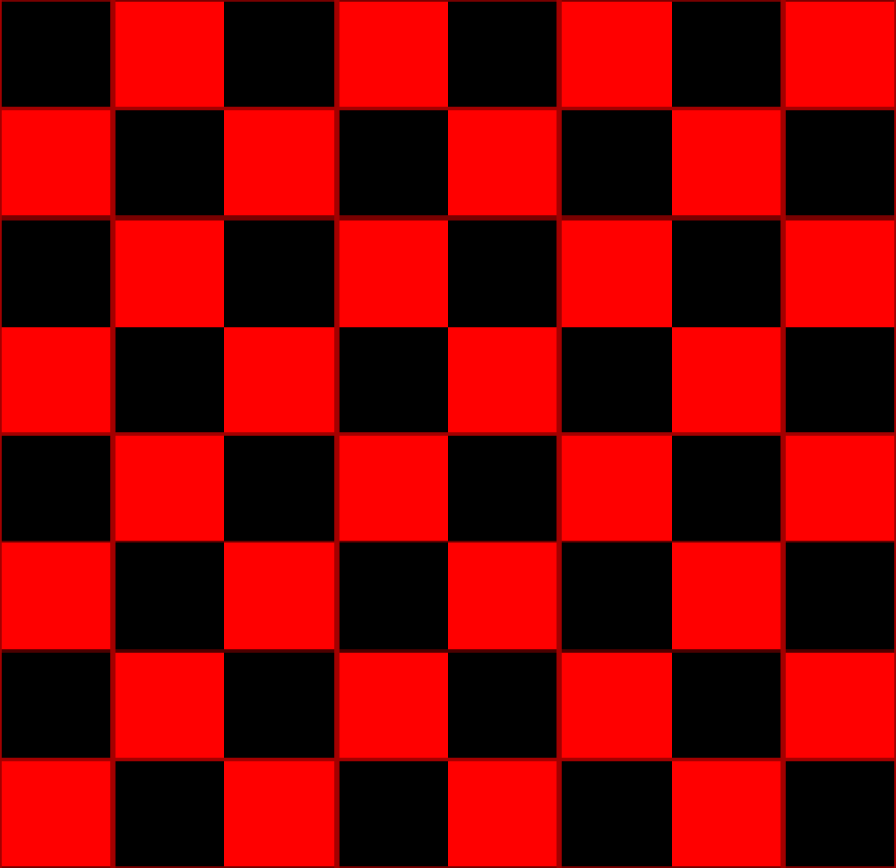
Reproduce this pattern procedurally as a Shadertoy shader.

```glsl
// Red and black checkerboard of eight by eight cells with thin dark red seams.
// Box-filtered square waves make the checks; upright seams follow every second
// edge, level seams vary by row, and a thin seam joins the wrapping borders.

const float CELLS = 8.0;
const vec3 RED = vec3(1.0, 0.0, 0.0);
const vec3 BLACK = vec3(0.0);
const float SEAM_RED = 0.64;
const float SEAM_HALF_WIDTH = 0.0234;
const float SEAM_LEAN = 0.0078;
const float BORDER_HALF_WIDTH = 0.0157;

// Per row edge, bottom to top, in cells: shift, half width and red level
const float ROW_SHIFT[8] = float[8](0.0, 0.0, 0.0, 0.0081, 0.0, -0.0161, -0.0081, 0.0);
const float ROW_HALF_WIDTH[8] = float[8](0.0162, 0.0162, 0.0162, 0.0081, 0.0162, 0.0, 0.0242, 0.0162);
const float ROW_RED[8] = float[8](0.47, 0.64, 0.3, 0.4, 0.64, 0.27, 0.47, 0.64);

// Square wave: +1 in even cells, -1 in odd ones, smoothed over one pixel
float squareWave(float x, float pixel) {
    float edge = abs(mod(x - 0.5, 2.0) - 1.0) - 0.5;
    return clamp(2.0 * edge / pixel, -1.0, 1.0);
}

// Share of a pixel covered by a band centred at distance zero
float bandCoverage(float dist, float halfWidth, float pixel) {
    float low = max(dist - 0.5 * pixel, -halfWidth);
    float high = min(dist + 0.5 * pixel, halfWidth);
    return clamp((high - low) / pixel, 0.0, 1.0);
}

// Seam over a column edge: border seam at the wrap, none on other even edges
float uprightSeam(float x, float pixel) {
    float edge = floor(x + 0.5);
    float column = mod(edge, CELLS);
    if (column < 0.5) return bandCoverage(x - edge, BORDER_HALF_WIDTH, pixel);
    float lean = SEAM_LEAN * sign(0.5 * CELLS - column);
    float halfWidth = SEAM_HALF_WIDTH * mod(column, 2.0);
    return bandCoverage(x - edge - lean, halfWidth, pixel);
}

void mainImage(out vec4 fragColor, in vec2 fragCoord) {
    vec2 grid = CELLS * fragCoord / iResolution.xy;
    vec2 pixel = CELLS / iResolution.xy;

    // Nearest row edge, slightly shifted
    float rowEdge = floor(grid.y + 0.5);
    int row = int(mod(rowEdge, CELLS));
    float y = grid.y - ROW_SHIFT[row];

    // Checks
    float parity = squareWave(grid.x, pixel.x) * squareWave(y, pixel.y);
    vec3 color = mix(BLACK, RED, 0.5 + 0.5 * parity);

    // Level seams, then upright seams on top
    float level = bandCoverage(y - rowEdge, ROW_HALF_WIDTH[row], pixel.y);
    color = mix(color, RED * ROW_RED[row], level);
    color = mix(color, RED * SEAM_RED, uprightSeam(grid.x, pixel.x));

    fragColor = vec4(color, 1.0);
}
```
